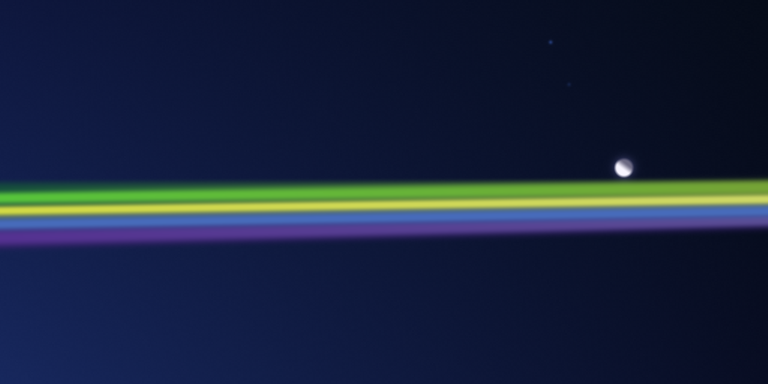
This background is drawn by a WebGL 1 fragment shader. Its source:

```glsl
precision highp float;
// Night sky with a small bright moon above a tilted ribbon of coloured light.

uniform vec2 u_resolution;

// Sky colours at the four corners
const vec3 SKY_TOP_LEFT = vec3(0.055, 0.090, 0.240);
const vec3 SKY_TOP_RIGHT = vec3(0.022, 0.045, 0.095);
const vec3 SKY_LOW_LEFT = vec3(0.090, 0.155, 0.365);
const vec3 SKY_LOW_RIGHT = vec3(0.030, 0.050, 0.135);

// Ribbon colours, left and right ends where they differ
const vec3 TEAL = vec3(0.080, 0.290, 0.240);
const vec3 OLIVE = vec3(0.310, 0.410, 0.190);
const vec3 GREEN_LEFT = vec3(0.340, 0.770, 0.230);
const vec3 GREEN_RIGHT = vec3(0.460, 0.640, 0.210);
const vec3 YELLOW_LEFT = vec3(0.820, 0.850, 0.270);
const vec3 YELLOW_RIGHT = vec3(0.800, 0.840, 0.400);
const vec3 SLATE = vec3(0.290, 0.380, 0.400);
const vec3 BLUE = vec3(0.280, 0.420, 0.730);
const vec3 PURPLE_LEFT = vec3(0.340, 0.200, 0.580);
const vec3 PURPLE_RIGHT = vec3(0.360, 0.310, 0.590);
const vec3 INDIGO = vec3(0.150, 0.090, 0.340);

// Heights at the left and right ends, as parts of the canvas height
const vec2 RIBBON_TOP = vec2(0.524, 0.526);
const vec2 GREEN_Y = vec2(0.484, 0.512);
const vec2 YELLOW_Y = vec2(0.451, 0.481);
const vec2 SLATE_Y = vec2(0.434, 0.467);
const vec2 BLUE_Y = vec2(0.416, 0.450);
const vec2 PURPLE_Y = vec2(0.381, 0.426);
const vec2 RIBBON_BOTTOM = vec2(0.358, 0.407);
const float EDGE_SOFTNESS = 0.014;

// Moon and stars, x as a part of the width
const vec2 MOON_POS = vec2(0.8125, 0.5630);
const float MOON_RADIUS = 0.025;
const vec3 MOON_LIT = vec3(0.970, 0.960, 1.000);
const vec3 MOON_SHADE = vec3(0.420, 0.410, 0.510);
const vec3 MOON_GLOW = vec3(0.300, 0.280, 0.420);
const vec2 STAR_A = vec2(0.717, 0.890);
const vec2 STAR_B = vec2(0.741, 0.780);
const vec3 STAR_COLOR = vec3(0.100, 0.160, 0.300);
const float STAR_RADIUS = 0.005;
const float GRAIN = 0.006;

float hash(vec2 p) {
  return fract(sin(dot(p, vec2(127.1, 311.7))) * 43758.5453);
}

float along(vec2 ends, float x) {
  return mix(ends.x, ends.y, x);
}

// Soft stripe with a fairly flat crest
float stripe(vec2 uv, vec2 ends, float halfWidth) {
  float d = (uv.y - along(ends, uv.x)) / halfWidth;
  return exp(-0.7 * pow(abs(d), 2.6));
}

// 0 below the sloped line, 1 above it
float above(vec2 uv, vec2 ends, float softness) {
  return smoothstep(-softness, softness, uv.y - along(ends, uv.x));
}

vec3 addRibbon(vec3 color, vec2 uv) {
  float x = uv.x;
  // Dark outer layers
  float cover = above(uv, RIBBON_BOTTOM, 0.021)
              * (1.0 - above(uv, RIBBON_TOP, EDGE_SOFTNESS));
  vec3 base = mix(INDIGO, mix(TEAL, OLIVE, x), above(uv, BLUE_Y, 0.012));
  color = mix(color, base, cover);
  // Bright inner bands
  color = mix(color, mix(PURPLE_LEFT, PURPLE_RIGHT, x),
              0.95 * stripe(uv, PURPLE_Y, mix(0.020, 0.014, x)));
  color = mix(color, SLATE, 0.9 * stripe(uv, SLATE_Y, 0.010));
  color = mix(color, BLUE, stripe(uv, BLUE_Y, 0.0145));
  color = mix(color, mix(GREEN_LEFT, GREEN_RIGHT, x),
              stripe(uv, GREEN_Y, mix(0.014, 0.017, x)));
  return mix(color, mix(YELLOW_LEFT, YELLOW_RIGHT, x),
             stripe(uv, YELLOW_Y, 0.0115));
}

vec3 addMoon(vec3 color, vec2 offset) {
  float r = length(offset) / MOON_RADIUS;
  color += MOON_GLOW * exp(-1.2 * r * r);
  // Lit from the lower left
  float light = dot(offset, normalize(vec2(-0.6, -0.8))) / MOON_RADIUS;
  vec3 face = mix(MOON_SHADE, MOON_LIT, smoothstep(-0.55, 0.25, light));
  return mix(color, face, 1.0 - smoothstep(0.72, 1.12, r));
}

float star(vec2 offset) {
  return exp(-dot(offset, offset) / (STAR_RADIUS * STAR_RADIUS));
}

void main() {
  vec2 uv = gl_FragCoord.xy / u_resolution;
  vec2 aspect = vec2(u_resolution.x / u_resolution.y, 1.0);

  // Sky with faint grain
  vec3 color = mix(mix(SKY_LOW_LEFT, SKY_LOW_RIGHT, uv.x),
                   mix(SKY_TOP_LEFT, SKY_TOP_RIGHT, uv.x), uv.y);
  color += GRAIN * (hash(floor(uv * aspect * 256.0)) - 0.5);
  color += STAR_COLOR * star((uv - STAR_A) * aspect);
  color += 0.4 * STAR_COLOR * star((uv - STAR_B) * aspect);

  color = addRibbon(color, uv);
  color = addMoon(color, (uv - MOON_POS) * aspect);
  gl_FragColor = vec4(color, 1.0);
}
```
